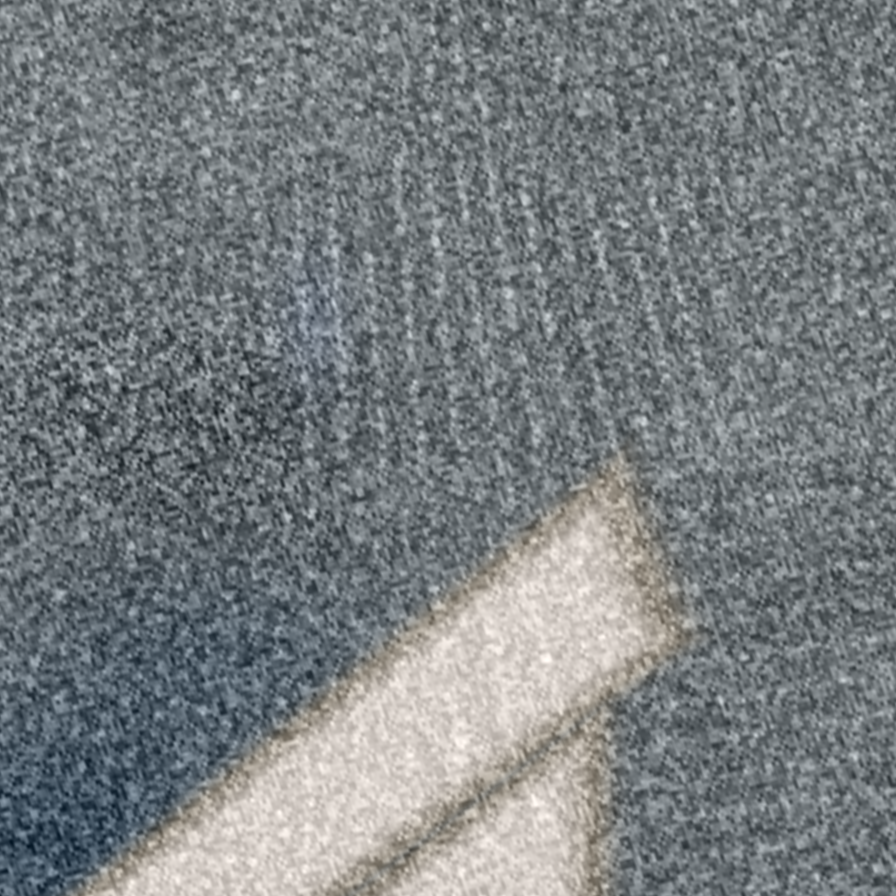
A WebGL 1 fragment shader for this texture:

```glsl
precision highp float;

uniform vec2 u_resolution;

float hash(vec2 p) {
  vec3 q = fract(vec3(p.xyx) * 0.1031);
  q += dot(q, q.yzx + 33.33);
  return fract((q.x + q.y) * q.z);
}

float valueNoise(vec2 p) {
  vec2 cell = floor(p);
  vec2 f = fract(p);
  f = f * f * (3.0 - 2.0 * f);
  float low = mix(hash(cell), hash(cell + vec2(1.0, 0.0)), f.x);
  float high = mix(hash(cell + vec2(0.0, 1.0)), hash(cell + 1.0), f.x);
  return mix(low, high, f.y);
}

// Signed distance to a line, positive on the side of the normal.
float halfPlane(vec2 p, vec2 point, vec2 normal) {
  return dot(p - point, normalize(normal));
}

// Soft blob: 1 at the centre, fading to 0 outwards.
float blob(vec2 p, vec2 center, vec2 radius) {
  vec2 q = (p - center) / radius;
  return exp(-dot(q, q));
}

// Soft-edged rectangle mask.
float softBox(vec2 p, vec2 center, vec2 halfSize, float blur) {
  vec2 d = abs(p - center) - halfSize;
  return 1.0 - smoothstep(-blur, blur, max(d.x, d.y));
}

// Staggered, jittered bright knots of a weave.
float knots(vec2 p, vec2 spacing, float jitter, float radius) {
  vec2 q = p / spacing;
  q.y += 0.5 * mod(floor(q.x), 2.0);
  vec2 cell = floor(q);
  vec2 offset = vec2(hash(cell + 17.0), hash(cell + 59.0)) - 0.5;
  vec2 d = (fract(q) - 0.5 - offset * jitter) * spacing;
  float strength = 0.45 + 0.55 * hash(cell + 101.0);
  return strength * (1.0 - smoothstep(radius * 0.3, radius, length(d)));
}

// Thin ridges at unit intervals.
float ridge(float x, float width) {
  return 1.0 - smoothstep(0.0, width, abs(fract(x) - 0.5));
}

// Fine fibres, centred on zero.
float fibres(vec2 p) {
  vec2 slanted = vec2(p.x + 0.35 * p.y, p.y - 0.25 * p.x);
  float fine = valueNoise(slanted * vec2(235.0, 190.0)) - 0.5;
  float coarse = valueNoise(slanted.yx * 125.0 + 31.0) - 0.5;
  return fine * 0.8 + coarse * 0.4;
}

vec3 shadeColor(vec2 p) {
  vec3 color = mix(vec3(0.40, 0.43, 0.45), vec3(0.45, 0.475, 0.485),
                   smoothstep(0.1, 0.9, p.x * 0.5 + p.y * 0.6));
  color -= vec3(0.15, 0.11, 0.07) * blob(p, vec2(0.06, 0.06), vec2(0.24, 0.16));
  color -= vec3(0.07, 0.05, 0.03) * blob(p, vec2(0.24, 0.27), vec2(0.18, 0.10));
  color -= 0.05 * blob(p, vec2(0.28, 0.49), vec2(0.10, 0.08));
  color -= 0.05 * blob(p, vec2(0.18, 0.97), vec2(0.06, 0.07));
  color += 0.05 * blob(p, vec2(0.23, 0.85), vec2(0.09, 0.07));
  color += 0.05 * blob(p, vec2(0.04, 0.92), vec2(0.09, 0.10));
  color += vec3(0.01, 0.02, 0.05) * blob(p, vec2(0.35, 0.64), vec2(0.04, 0.08));
  color += 0.05 * blob(p, vec2(0.79, 0.51), vec2(0.08, 0.04));
  return color + 0.04 * (valueNoise(p * 9.0) - 0.5);
}

// Amount of sunlight from the long beam and the smaller one below it.
float sunlight(vec2 p) {
  float upper = halfPlane(p, vec2(0.08, 0.0), vec2(0.8, -1.0));
  float lower = halfPlane(p, vec2(0.43, 0.03), vec2(-0.6, 0.8));
  float end = 0.55 * halfPlane(p, vec2(0.735, 0.38), vec2(-0.934, -0.357));
  float beam = smoothstep(-0.03, 0.055, min(min(upper, lower), end));
  float side = 0.65 * (0.675 - p.x);
  float smallBeam = smoothstep(-0.03, 0.05, min(-lower - 0.002, side));
  return max(beam, smallBeam);
}

void main() {
  vec2 p = gl_FragCoord.xy / u_resolution;

  // Regions of ribbed columns, slanted rows and coarse weave.
  float columns = softBox(p, vec2(0.56, 0.65), vec2(0.25, 0.18), 0.06);
  columns = max(columns, 0.7 * softBox(p, vec2(0.53, 0.2), vec2(0.12, 0.15), 0.04));
  float rows = softBox(p, vec2(0.92, 0.24), vec2(0.2, 0.26), 0.05);
  float coarse = softBox(p, vec2(0.16, 0.54), vec2(0.18, 0.11), 0.06);

  // Knots follow the fold direction of each region.
  float lean = mix(0.05, 0.3, smoothstep(0.35, 0.8, p.x));
  vec2 columnPos = vec2(p.x + (p.y - 0.6) * lean, p.y);
  vec2 rowPos = vec2(p.x + 0.12 * p.y, p.y - 0.14 * p.x);
  vec2 wobble = 0.012 * vec2(valueNoise(p * 11.0), valueNoise(p * 11.0 + 40.0));
  float weave = knots(p + wobble, vec2(0.028, 0.025), 0.4, 0.0085);
  float ribs = knots(columnPos, vec2(0.04, 0.019), 0.2, 0.009)
             + 0.35 * ridge(columnPos.x / 0.04, 0.18);
  float lines = knots(rowPos.yx, vec2(0.043, 0.024), 0.2, 0.0085)
              + 0.2 * ridge(rowPos.y / 0.043, 0.16);
  float light = mix(mix(weave, ribs, columns), lines, rows);

  // Dim cloth, a warm penumbra and the bright cream beam.
  float sun = sunlight(p);
  vec3 color = mix(shadeColor(p), vec3(0.59, 0.56, 0.51), smoothstep(0.0, 0.5, sun));
  color = mix(color, vec3(0.84, 0.81, 0.785), smoothstep(0.35, 1.0, sun));

  float contrast = mix(0.42 + 0.15 * coarse, 0.23, smoothstep(0.4, 1.0, sun));
  color += fibres(p) * contrast;
  color += (light - 0.12) * mix(0.17, 0.10, sun);
  gl_FragColor = vec4(clamp(color, 0.0, 1.0), 1.0);
}
```
